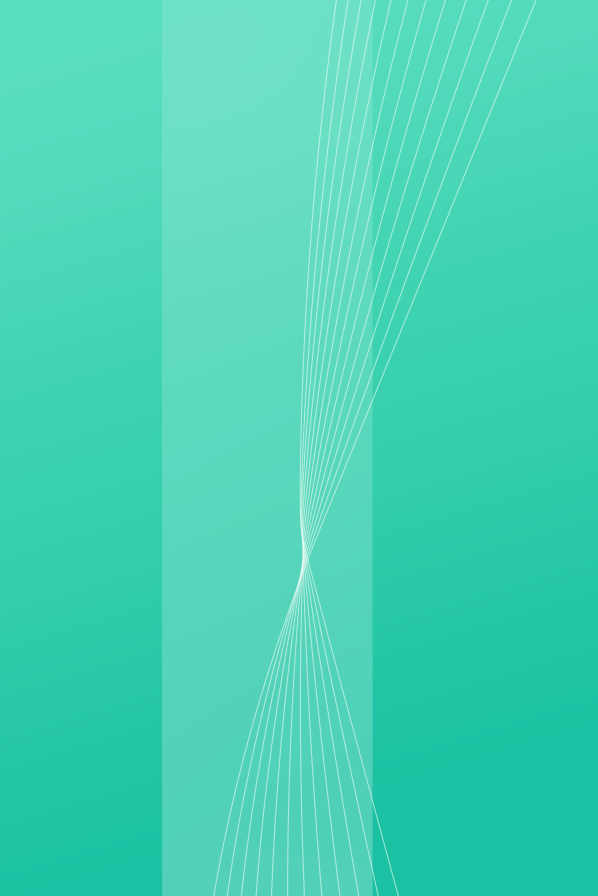
Write a Shadertoy shader that draws this background.

```glsl
// Horizontal position of one strand; t runs 0..1 across the fan, depth runs downward.
float strandX(float t, float depth) {
    const float waistDepth = 0.592;
    float offset = depth - waistDepth;
    float below = 0.5 * (offset + sqrt(offset * offset + 0.0003));
    float u = (below - offset) / waistDepth;
    float v = below / (1.0 - waistDepth);

    float waist = 0.501 + 0.033 * t * t;
    float top = 0.5625 + 0.204 * t + 0.130 * t * t;
    float bottom = 0.666 - 0.376 * t + 0.0674 * t * t;
    float lean = mix(0.164, -0.248, t);

    float upper = (top - waist) * mix(u * u, u, sqrt(t));
    float lower = lean * v + (bottom - waist - lean) * v * v;
    return waist + upper + lower;
}

// Green wash, lighter towards the upper left.
vec3 backdrop(vec2 uv) {
    vec3 deep = vec3(0.105, 0.757, 0.637);
    vec3 middle = vec3(0.210, 0.812, 0.680);
    vec3 light = vec3(0.355, 0.868, 0.750);
    float height = clamp(uv.y + 0.09 - 0.20 * uv.x, 0.0, 1.0);
    vec3 wash = mix(deep, middle, smoothstep(0.0, 0.55, height));
    return mix(wash, light, smoothstep(0.40, 1.08, height));
}

void mainImage(out vec4 fragColor, in vec2 fragCoord) {
    vec2 uv = fragCoord / iResolution.xy;
    float pixel = 1.0 / iResolution.x;
    float aspect = iResolution.x / iResolution.y;
    vec3 color = backdrop(uv);

    // Translucent vertical panel with a soft highlight near its top
    float panel = clamp((uv.x - 0.271) / pixel + 0.5, 0.0, 1.0)
                * clamp((0.623 - uv.x) / pixel + 0.5, 0.0, 1.0);
    vec2 glowOffset = (uv - vec2(0.43, 0.87)) / vec2(0.35, 0.22);
    float glow = 0.03 * exp(-dot(glowOffset, glowOffset));
    color = mix(color, vec3(1.0), panel * (mix(0.245, 0.10, uv.y) + glow));

    // Fan of fine strands crossing at the waist
    const int strandCount = 12;
    float depth = 1.0 - uv.y;
    for (int i = 0; i < strandCount; i++) {
        float t = float(i) / float(strandCount - 1);
        float x = strandX(t, depth);
        float slope = (strandX(t, depth + 0.002) - x) / 0.002 * aspect;
        float distance = abs(uv.x - x) / sqrt(1.0 + slope * slope);
        float line = clamp((0.0009 - distance) / pixel + 0.5, 0.0, 1.0);
        color = mix(color, vec3(0.90, 0.98, 0.95), 0.62 * line);
    }

    fragColor = vec4(color, 1.0);
}
```
